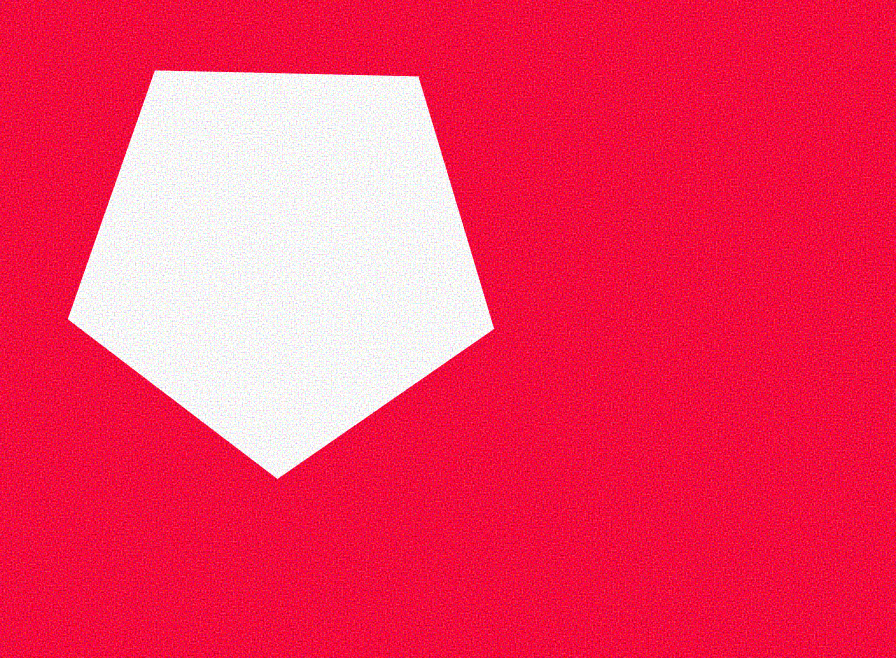
Reproduce this background procedurally as a WebGL 2 fragment shader.

```glsl
#version 300 es
precision highp float;

uniform vec2 u_resolution;
out vec4 fragColor;

const float PI = 3.14159265;

// Random unit vector for a lattice corner
vec2 cornerGradient(vec2 cell, float seed) {
    vec3 h = fract(vec3(cell, seed).xyx * vec3(0.1031, 0.1030, 0.0973) + seed * 0.371);
    h += dot(h, h.yzx + 33.33);
    float angle = 2.0 * PI * fract((h.x + h.y) * h.z);
    return vec2(cos(angle), sin(angle));
}

float gradientNoise(vec2 p, float seed) {
    vec2 cell = floor(p);
    vec2 f = p - cell;
    vec2 blend = f * f * f * (f * (f * 6.0 - 15.0) + 10.0);
    vec2 right = vec2(1.0, 0.0);
    vec2 up = vec2(0.0, 1.0);
    float bottom = mix(dot(cornerGradient(cell, seed), f),
                       dot(cornerGradient(cell + right, seed), f - right), blend.x);
    float top = mix(dot(cornerGradient(cell + up, seed), f - up),
                    dot(cornerGradient(cell + 1.0, seed), f - 1.0), blend.x);
    return mix(bottom, top, blend.y);
}

// Signed distance to the sides of a regular pentagon, one side facing "facing"
float pentagon(vec2 p, float apothem, float facing) {
    float sector = 2.0 * PI / 5.0;
    float angle = atan(p.y, p.x) - facing;
    angle = mod(angle + 0.5 * sector, sector) - 0.5 * sector;
    return length(p) * cos(angle) - apothem;
}

void main() {
    // Canvas height is one unit
    vec2 p = gl_FragCoord.xy / u_resolution.y;
    float pixel = 1.0 / u_resolution.y;

    // White pentagon on crimson
    float d = pentagon(p - vec2(0.4294, 0.6128), 0.2757, 1.548);
    float inside = 1.0 - smoothstep(-0.7 * pixel, 0.7 * pixel, d);
    vec3 color = mix(vec3(0.965, 0.02, 0.235), vec3(0.995), inside);

    // Fine grain, independent in each channel
    vec2 grainPos = p * 376.0;
    vec3 grain = vec3(gradientNoise(grainPos, 1.0),
                      gradientNoise(grainPos, 2.0),
                      gradientNoise(grainPos, 3.0));
    color += 0.4 * grain;

    fragColor = vec4(clamp(color, 0.0, 1.0), 1.0);
}
```
